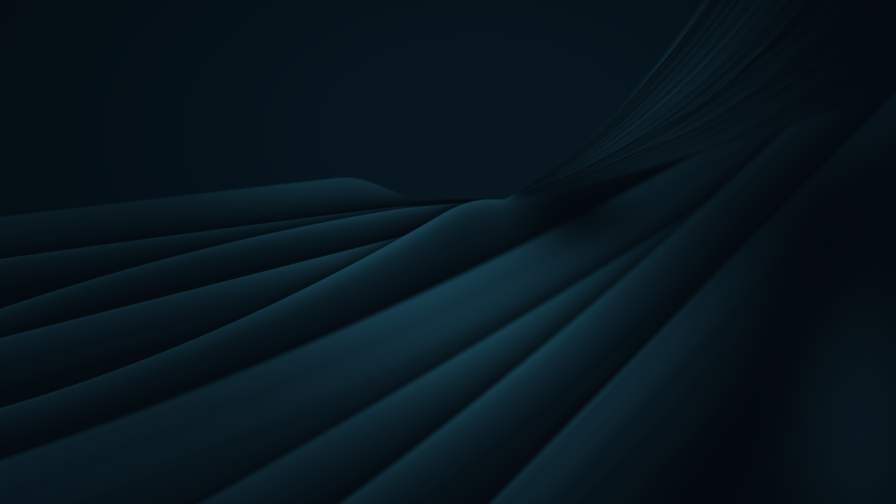
Reproduce this background procedurally as a Shadertoy shader.

```glsl
float hash(float n) {
    return fract(sin(n * 127.1) * 43758.5453);
}

float noise(float x) {
    float i = floor(x), f = fract(x);
    return mix(hash(i), hash(i + 1.0), f * f * (3.0 - 2.0 * f));
}

float glow(vec2 p, vec2 center, vec2 size) {
    vec2 q = (p - center) / size;
    return exp(-dot(q, q));
}

float smoothMin(float a, float b, float k) {
    float h = max(k - abs(a - b), 0.0) / k;
    return min(a, b) - h * h * k * 0.25;
}

// Height of the rising sheet above the saddle of the cloth
float rise(float x) {
    float d = max(x - 1.0, 0.0);
    return 0.5 * d + 1.3 * d * d;
}

float silhouette(float x) {
    return mix(0.57 + 0.115 * x, 0.605, smoothstep(0.67, 0.84, x)) + rise(x);
}

// Overlapping folds, back to front: height, slope, bend, width of the lit side
const vec4 FOLDS[8] = vec4[8](
    vec4(0.486, 0.14, -0.01, 0.035),
    vec4(0.387, 0.34, -0.113, 0.042),
    vec4(0.329, 0.253, 0.0, 0.06),
    vec4(0.19, 0.29, 0.17, 0.045),
    vec4(0.086, 0.33, 0.08, 0.16),
    vec4(-0.215, 0.53, 0.035, 0.07),
    vec4(-0.43, 0.55, 0.13, 0.065),
    vec4(-0.985, 1.014, 0.0, 0.11)
);

float foldedCloth(vec2 p, float top) {
    float depth = max(top - p.y, 0.0);
    float hump = glow(p, vec2(0.68, 0.63), vec2(0.26, 0.2));
    float light = (0.36 + 0.42 * hump) * exp(-depth / 0.085);
    float key = 0.42 + 0.58 * glow(p, vec2(0.92, 0.4), vec2(0.36, 0.24))
              + 0.2 * glow(p, vec2(0.95, 0.1), vec2(0.6, 0.28)) + 0.2 * hump;

    for (int i = 0; i < 8; i++) {
        vec4 fold = FOLDS[i];
        float slope = fold.y + 2.0 * fold.z * p.x;
        float edge = smoothMin(fold.x + p.x * (fold.y + fold.z * p.x), top, 0.03);
        float d = (edge - p.y) / sqrt(1.0 + slope * slope);
        float inside = max(d, 0.0);
        float soft = i < 4 ? 0.002 : 0.008;

        // Lit crest with a thin rim, falling into a dark valley
        float shade = key * (0.06 + 0.95 * exp(-inside / fold.w));
        shade *= 0.86 + 0.28 * noise(inside * 42.0 + float(i) * 7.3 + p.x);
        shade += (i < 4 ? 0.16 : 0.05) * exp(-inside / 0.005);
        light *= 1.0 - 0.75 * exp(-max(-d, 0.0) / 0.02);
        light = mix(light, shade, smoothstep(-soft, soft, d));
    }
    return light;
}

float risingSheet(vec2 p) {
    // Constant fan values follow the sweep of the silhouette
    float fan = (p.y - 0.605) / max(rise(p.x), 0.012);
    float light = 0.12 + 0.3 * noise(fan * 8.0 + 2.0);

    // Narrow pleats, each bright on one side and creased on the other
    for (int i = 0; i < 3; i++) {
        float pleat = fan * (9.0 + 8.0 * float(i)) + 1.3 * noise(p.x * 5.0 + float(i) * 9.0);
        float across = fract(pleat);
        float ridge = smoothstep(0.0, 0.15, across) * (1.0 - across);
        light += (0.3 - 0.06 * float(i)) * hash(floor(pleat) + 3.0) * (ridge - 0.25);
    }
    light = max(light, 0.0) * (0.3 + 1.0 * glow(p, vec2(1.27, 0.8), vec2(0.28, 0.32)));
    return light + 0.08 * exp(-abs(fan - 0.97) / 0.03);
}

void mainImage(out vec4 fragColor, in vec2 fragCoord) {
    vec2 p = fragCoord / iResolution.y;
    p.x *= 1.77778 * iResolution.y / iResolution.x;

    vec3 backdrop = mix(vec3(0.012, 0.046, 0.07), vec3(0.027, 0.088, 0.125),
                        glow(p, vec2(0.95, 0.74), vec2(0.75, 0.45)));

    // Front folds blend into the sheet rising on the right
    float top = silhouette(p.x);
    float d = max(p.x - 1.0, 0.0);
    float seam = 0.6 + 0.2 * d + 0.12 * d * d;
    float light = foldedCloth(p, top);
    float behind = smoothstep(-0.01, 0.01, p.y - seam) * smoothstep(0.99, 1.05, p.x);
    light = mix(light, risingSheet(p), behind);

    // Soft shadows and the faint lower right panel
    light *= 1.0 - 0.85 * glow(p, vec2(1.15, 0.575), vec2(0.1, 0.06));
    light *= 1.0 - 0.65 * glow(p, vec2(1.63, 0.54), vec2(0.25, 0.2));
    light *= 1.0 - 0.4 * smoothstep(1.4, 1.75, p.x) * smoothstep(0.4, 0.7, p.y);
    float valley = p.x - (1.39 + 0.68 * p.y - 0.35 * p.y * p.y);
    light *= 1.0 - 0.9 * exp(-valley * valley / 0.007) * smoothstep(0.75, 0.45, p.y);
    light += 0.24 * glow(p, vec2(1.71, 0.14), vec2(0.13, 0.25));

    vec3 cloth = mix(vec3(0.011, 0.032, 0.053), vec3(0.088, 0.245, 0.305), clamp(light, 0.0, 1.0));
    float slant = 1.0 + 2.0 * smoothstep(1.0, 1.3, p.x);
    float cover = smoothstep(-0.003 * slant, 0.003 * slant, top - p.y);
    fragColor = vec4(mix(backdrop, cloth, cover), 1.0);
}
```
